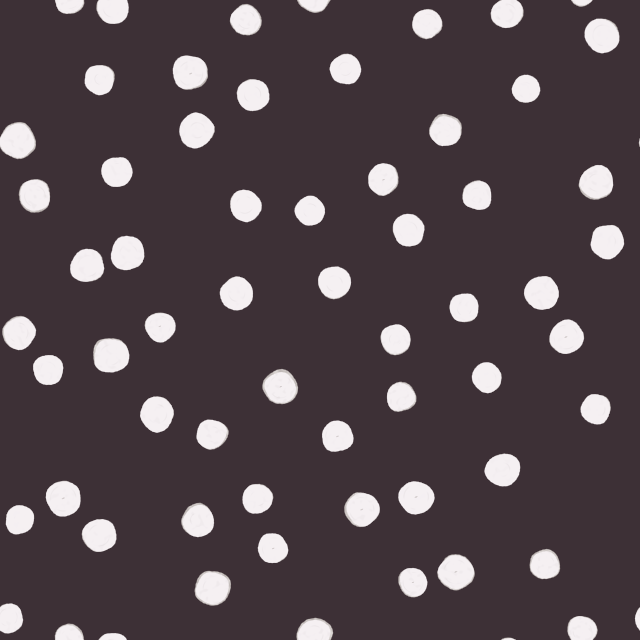
A WebGL 1 fragment shader for this pattern:

```glsl
precision highp float;
// Hand-painted white dots scattered on a dark plum ground. Each dot is a wobbly
// white stamp over a slightly displaced grey one, which shows as a thin crescent.
// Dots sit on a jittered, rotated lattice that closes on itself, so it tiles.
uniform vec2 u_resolution;

#define LATTICE vec2(7.0, 3.0)  // whole numbers; dot count = 7*7 + 3*3
#define JITTER 0.60             // scatter inside a lattice cell
#define RADIUS 0.0245           // mean dot radius in canvas units
#define SIZE_SPREAD 0.12        // relative variation of the radius
#define WOBBLE 0.17             // slow unevenness of the outline
#define ROUGHNESS 0.025         // fine unevenness of the outline
#define SLIP 0.10               // largest shift of the grey stamp, in radii
#define GROUND vec3(0.24, 0.19, 0.21)
#define PAINT vec3(0.96, 0.94, 0.95)
#define GREY_LIGHT vec3(0.86, 0.84, 0.83)
#define GREY_DARK vec3(0.73, 0.70, 0.69)

vec2 hash2(vec2 p) {
  vec3 q = fract(p.xyx * vec3(0.1031, 0.1030, 0.0973));
  q += dot(q, q.yzx + 33.33);
  return fract((q.xx + q.yz) * q.zy);
}

float gradientDot(vec2 cell, vec2 offset) {
  float angle = 6.2832 * hash2(cell).x;
  return dot(vec2(cos(angle), sin(angle)), offset);
}

// Gradient noise, about -0.7 to 0.7
float noise(vec2 p) {
  vec2 i = floor(p), f = fract(p);
  vec2 u = f * f * f * (f * (f * 6.0 - 15.0) + 10.0);
  vec2 e = vec2(1.0, 0.0);
  return mix(mix(gradientDot(i, f), gradientDot(i + e, f - e), u.x),
             mix(gradientDot(i + e.yx, f - e.yx), gradientDot(i + e.xx, f - e.xx), u.x), u.y);
}

// Signed distance to an uneven disc of radius 1
float blob(vec2 q, vec2 seed) {
  float len = length(q);
  vec2 dir = q / max(len, 0.001);
  return len - 1.0 - WOBBLE * noise(dir * 0.9 + seed) - ROUGHNESS * noise(dir * 6.0 + seed);
}

// Lattice cell number, equal for cells one whole canvas apart
vec2 wrapCell(vec2 cell) {
  vec2 k = vec2(LATTICE.x * cell.x - LATTICE.y * cell.y,
                LATTICE.y * cell.x + LATTICE.x * cell.y);
  return floor(mod(k + 0.5, dot(LATTICE, LATTICE)));
}

// Paints one dot over the colour below; q is the offset from its centre in radii
vec3 paintDot(vec3 below, vec2 q, vec2 id, float pixel) {
  vec2 seed = 40.0 * hash2(id + 71.3);
  vec2 pick = hash2(id + 17.7);
  vec2 look = hash2(id + 133.1);

  // Grey stamp: shifted, and on a few dots clearly larger
  float angle = 6.2832 * pick.x;
  vec2 shift = SLIP * pick.y * vec2(cos(angle), sin(angle));
  float grow = 0.97 + 0.16 * pow(look.x, 4.0);
  float under = blob((q - shift) / grow, seed + 0.12) * grow;
  float tone = clamp(0.5 + 1.2 * noise(q * 2.5 + seed), 0.0, 1.0);
  vec3 color = mix(below, mix(GREY_DARK, GREY_LIGHT, tone), clamp(0.5 - under / pixel, 0.0, 1.0));

  // White stamp: thin in places, with a faint brushed ring
  float top = blob(q, seed);
  float ring = 1.0 - smoothstep(0.0, 0.07, abs(length(q - shift) - 0.35 - 0.4 * look.y));
  float arc = smoothstep(0.0, 0.4, noise(q * 1.5 + seed + 9.0));
  float thin = 0.12 * ring * arc + 0.10 * look.x * smoothstep(0.1, 0.5, noise(q * 3.0 + seed));

  // Rare small fleck near the middle
  vec2 speck = (q - shift) * vec2(1.0, 2.0);
  float fleck = step(0.85, look.y) * (1.0 - smoothstep(0.03, 0.14, length(speck)));
  vec3 white = mix(PAINT, GREY_DARK, max(thin, 0.55 * fleck));
  return mix(color, white, clamp(0.5 - top / max(pixel, 0.035), 0.0, 1.0));
}

void main() {
  vec2 uv = gl_FragCoord.xy / u_resolution;
  float pixel = 1.2 / min(u_resolution.x, u_resolution.y);
  float scale = length(LATTICE);
  vec2 p = vec2(dot(LATTICE, uv), dot(vec2(-LATTICE.y, LATTICE.x), uv));
  vec2 home = floor(p);

  vec3 color = GROUND;
  for (int y = -1; y <= 1; y++) {
    for (int x = -1; x <= 1; x++) {
      vec2 cell = home + vec2(float(x), float(y));
      vec2 id = wrapCell(cell);
      vec2 center = cell + 0.5 + JITTER * (hash2(id) - 0.5);
      float radius = RADIUS * (1.0 + SIZE_SPREAD * (2.0 * hash2(id + 201.9).x - 1.0));
      vec2 q = (p - center) / (scale * radius);
      if (dot(q, q) < 2.0) color = paintDot(color, q, id, pixel / radius);
    }
  }
  gl_FragColor = vec4(color, 1.0);
}
```
